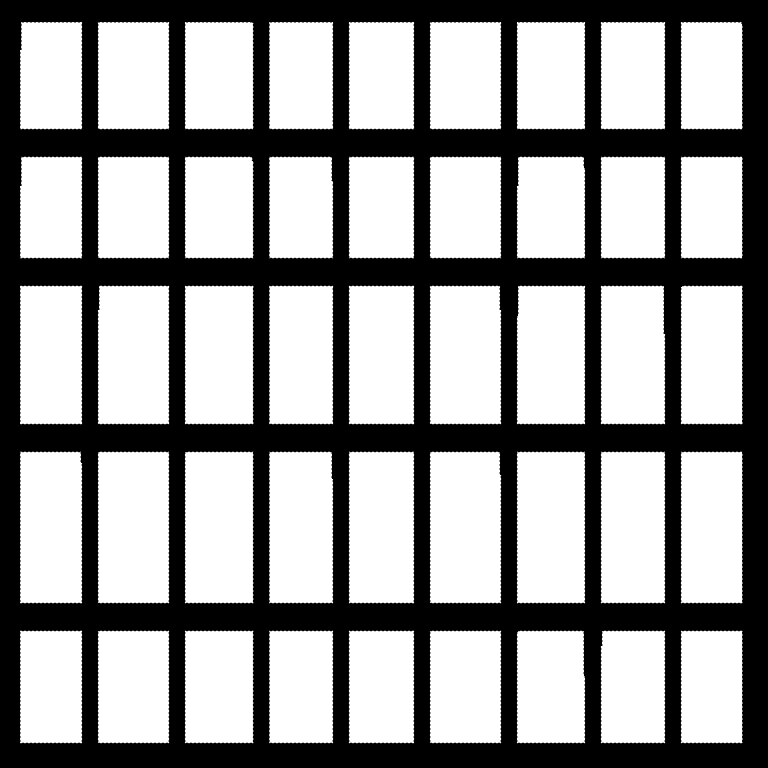
Write a WebGL 2 fragment shader that draws this pattern.

```glsl
#version 300 es
precision highp float;

uniform vec2 u_resolution;
out vec4 fragColor;

const vec3 BAR_COLOR = vec3(0.0);
const vec3 PANE_COLOR = vec3(1.0);
const vec2 FRAME_MIN = vec2(0.0264, 0.0326);
const vec2 FRAME_MAX = vec2(0.9665, 0.9710);
const vec2 BAR_HALF_WIDTH = vec2(0.0106, 0.0182);
const float RIPPLE_COUNT = 192.0;
const float RIPPLE_DEPTH = 0.0004;
const float NICK_DEPTH = 0.0014;
const float NICK_CHANCE = 0.22;
const float NICK_MAX_LENGTH = 0.07;
const float TAU = 6.2831853;

// Bar centres, left to right and bottom to top
const float COLUMN_BARS[8] = float[8](
    0.1172, 0.2305, 0.3402, 0.4440, 0.5495, 0.6628, 0.7721, 0.8763);
const float ROW_BARS[4] = float[4](0.1966, 0.4297, 0.6458, 0.8138);

float hash(vec2 p) {
    return fract(sin(dot(p, vec2(127.1, 311.7))) * 43758.5453);
}

// Narrows the bounds of one axis to the pane on this side of a bar
void splitAtBar(float position, float center, float halfWidth,
                inout float low, inout float high, inout float index) {
    if (position > center) {
        low = center + halfWidth;
        index += 1.0;
    } else {
        high = min(high, center - halfWidth);
    }
}

// Occasional shallow step at the upper end of a side edge
float nick(vec2 seed, float depthFromTop) {
    float present = step(hash(seed), NICK_CHANCE);
    float shape = hash(seed + 17.3);
    float nickLength = NICK_MAX_LENGTH * shape * shape;
    return NICK_DEPTH * present * step(depthFromTop, nickLength);
}

void main() {
    vec2 uv = gl_FragCoord.xy / u_resolution;
    vec2 pixel = 1.0 / u_resolution;

    // Find the pane that holds this point
    vec2 low = FRAME_MIN;
    vec2 high = FRAME_MAX;
    vec2 cell = vec2(0.0);
    for (int i = 0; i < 8; i++) {
        splitAtBar(uv.x, COLUMN_BARS[i], BAR_HALF_WIDTH.x, low.x, high.x, cell.x);
    }
    for (int i = 0; i < 4; i++) {
        splitAtBar(uv.y, ROW_BARS[i], BAR_HALF_WIDTH.y, low.y, high.y, cell.y);
    }

    // Worn edges: fine ripple and small nicks
    vec2 ripple = RIPPLE_DEPTH * sin(uv.yx * RIPPLE_COUNT * TAU);
    float depthFromTop = high.y - uv.y;
    low.x += nick(cell + 3.7, depthFromTop);
    high.x -= nick(cell + 41.9, depthFromTop);

    // Smooth coverage of the pane
    vec2 inside = min(uv - low, high - uv) + ripple;
    vec2 coverage = clamp(inside / pixel + 0.5, 0.0, 1.0);
    fragColor = vec4(mix(BAR_COLOR, PANE_COLOR, coverage.x * coverage.y), 1.0);
}
```
